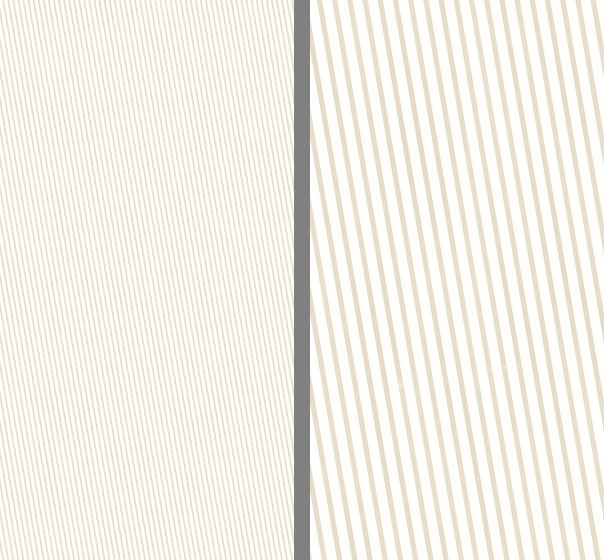
Left: the whole. Right: its middle third, enlarged.
Give the GLSL for this pattern, as a Shadertoy shader.

```glsl
#define STRIPES 58.0
#define SLOPE 0.172
#define PHASE 0.62
#define LINE_WIDTH 0.35
#define PAPER vec3(1.0, 1.0, 0.992)
#define INK vec3(0.903, 0.869, 0.793)
#define INK_VARIATION 0.16
#define SCRATCH_START vec2(0.407, 0.828)
#define SCRATCH_END vec2(0.597, 0.861)
#define SCRATCH_WIDTH 0.0022
#define SCRATCH_FADE 0.45

vec2 hashGradient(vec2 cell) {
    float angle = 6.2832 * fract(sin(dot(cell, vec2(127.1, 311.7))) * 43758.5);
    return vec2(cos(angle), sin(angle));
}

// Gradient noise, roughly -0.7 to 0.7
float gradientNoise(vec2 p) {
    vec2 cell = floor(p), f = fract(p);
    vec2 blend = f * f * f * (f * (f * 6.0 - 15.0) + 10.0);
    vec2 right = vec2(1.0, 0.0), up = vec2(0.0, 1.0);
    float a = dot(hashGradient(cell), f);
    float b = dot(hashGradient(cell + right), f - right);
    float c = dot(hashGradient(cell + up), f - up);
    float d = dot(hashGradient(cell + 1.0), f - 1.0);
    return mix(mix(a, b, blend.x), mix(c, d, blend.x), blend.y);
}

float segmentDistance(vec2 p, vec2 a, vec2 b) {
    vec2 along = b - a;
    float h = clamp(dot(p - a, along) / dot(along, along), 0.0, 1.0);
    return length(p - a - along * h);
}

// Share of one pixel covered by a stripe, in units of the stripe pitch
float stripeCoverage(float t, float pixel) {
    float edge = LINE_WIDTH * 0.5 - abs(fract(t) - 0.5);
    return clamp(edge / pixel + 0.5, 0.0, 1.0);
}

void mainImage(out vec4 fragColor, in vec2 fragCoord) {
    // Width of the canvas is one unit
    vec2 p = fragCoord / iResolution.x;
    float pixel = 1.0 / iResolution.x;
    float top = iResolution.y * pixel;

    // Leaning stripes with a slow change of strength
    float t = (p.x + SLOPE * (p.y - top)) * STRIPES - PHASE + 0.5;
    float ink = stripeCoverage(t, STRIPES * pixel);
    ink *= 1.0 + INK_VARIATION * gradientNoise(vec2(floor(t) * 0.37, p.y * 5.0));

    // Faint broken scratch
    float scratch = segmentDistance(p, SCRATCH_START, SCRATCH_END);
    float worn = 1.0 - smoothstep(SCRATCH_WIDTH - pixel, SCRATCH_WIDTH + pixel, scratch);
    worn *= smoothstep(-0.1, 0.25, gradientNoise(p * 70.0));
    ink *= 1.0 - SCRATCH_FADE * worn;

    fragColor = vec4(mix(PAPER, INK, ink), 1.0);
}
```
